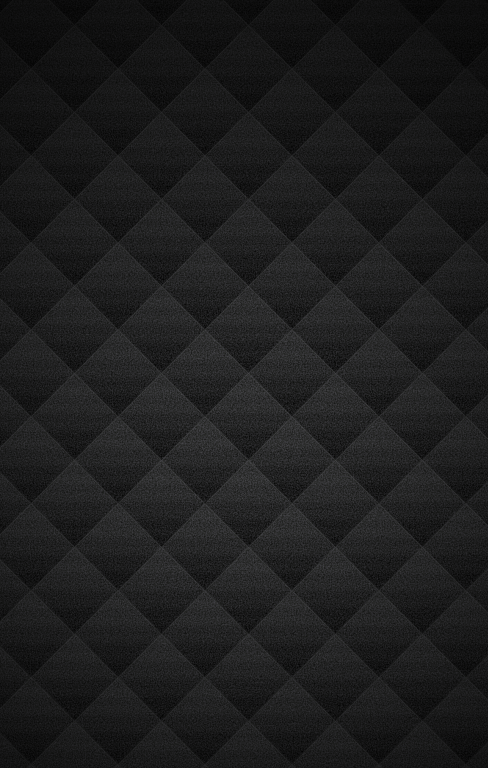
Reproduce this pattern procedurally as a Shadertoy shader.

```glsl
vec2 hash2(vec2 p) {
    vec3 q = fract(p.xyx * vec3(0.1031, 0.1030, 0.0973));
    q += dot(q, q.yzx + 33.33);
    return fract((q.xx + q.yz) * q.zy);
}

// Distance to the nearest jittered cell point
float cellular(vec2 p) {
    vec2 cell = floor(p), local = fract(p);
    float nearest = 2.0;
    for (int y = -1; y <= 1; y++) {
        for (int x = -1; x <= 1; x++) {
            vec2 offset = vec2(x, y);
            nearest = min(nearest, length(offset + hash2(cell + offset) - local));
        }
    }
    return nearest;
}

void mainImage(out vec4 fragColor, in vec2 fragCoord) {
    float pixel = 1.0 / iResolution.y;
    vec2 p = (fragCoord - vec2(0.5 * iResolution.x, 0.0)) * pixel;

    // Diagonal lattice: each unit cell is one diamond
    const float period = 0.1132;
    vec2 q = p - vec2(0.0058, 0.6274);
    vec2 lattice = vec2(q.y + q.x, q.y - q.x) / period;
    vec2 local = fract(lattice);
    float height = 0.5 * (local.x + local.y);

    // Diamond face: dark foot, light crown, faint horizontal bands
    float shade = mix(0.088, 0.182, smoothstep(-0.05, 0.85, height));
    float bands = smoothstep(-0.6, 0.6, sin(p.y * 272.0)) - 0.5;
    shade += 0.012 * bands;

    // Difference of two cell layers: fine, balanced grain
    vec2 weave = p * vec2(490.0, 450.0) + 500.0;
    float grain = cellular(weave) - cellular(weave + 173.4);

    // Hairline highlights along the diamond edges
    vec2 toEdge = min(local, 1.0 - local) * period * 0.7071;
    float edge = min(toEdge.x, toEdge.y);
    float seam = clamp(0.5 + (0.0008 - edge) / pixel, 0.0, 1.0);
    shade += 0.05 * seam + 0.095 * grain * (1.0 - 0.5 * seam);

    // Vignette, deepest at the top
    vec2 away = p - vec2(0.0, 0.42);
    shade *= 1.08 * exp(-3.6 * away.x * away.x - 2.8 * away.y * away.y);

    // Slight drift between cool and green greys
    vec3 tint = mix(vec3(0.99, 1.01, 0.99), vec3(0.99, 0.99, 1.03), smoothstep(-0.2, 0.2, grain));
    fragColor = vec4(shade * tint, 1.0);
}
```
